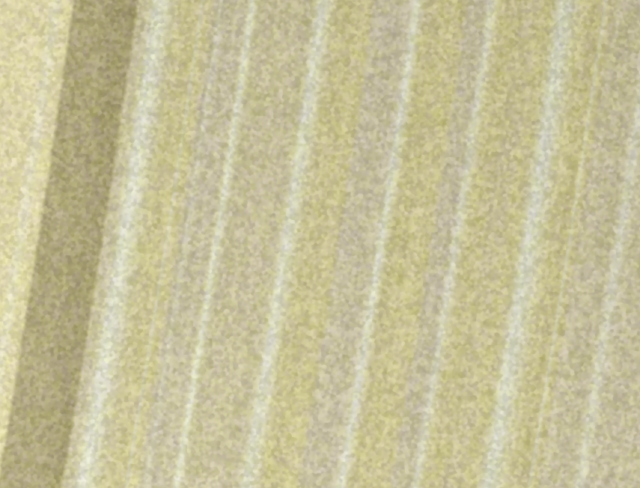
Reproduce this texture procedurally as a Shadertoy shader.

```glsl
#define SLANT 0.12
#define GRAIN_CELLS 215.0
#define GRAIN_CONTRAST 0.135
#define TINT_CONTRAST 0.10
#define STREAK_CONTRAST 0.008
#define YELLOW vec3(0.785, 0.757, 0.568)
#define BEIGE vec3(0.770, 0.742, 0.622)
#define PALE vec3(0.835, 0.838, 0.752)
#define CREAM vec3(0.875, 0.845, 0.675)
#define GROOVE vec3(0.675, 0.642, 0.480)

// Pale ridges: centre, half width, strength
const vec3 ridges[10] = vec3[10](
    vec3(0.190, 0.020, 1.00), vec3(0.258, 0.004, 0.45),
    vec3(0.288, 0.005, 0.45), vec3(0.336, 0.008, 0.90),
    vec3(0.445, 0.014, 0.95), vec3(0.593, 0.009, 0.95),
    vec3(0.710, 0.009, 0.70), vec3(0.824, 0.018, 1.00),
    vec3(0.888, 0.004, 0.45), vec3(0.965, 0.010, 0.75));

// Beige bands: left edge, right edge, strength
const vec3 bands[6] = vec3[6](
    vec3(0.275, 0.330, 1.00), vec3(0.345, 0.432, 0.70),
    vec3(0.527, 0.590, 1.00), vec3(0.672, 0.712, 1.00),
    vec3(0.755, 0.785, 0.40), vec3(0.900, 1.080, 0.80));

vec3 hash3(vec2 cell) {
    vec3 h = fract(cell.xyx * vec3(0.1031, 0.1030, 0.0973));
    h += dot(h, h.yxz + 33.33);
    return fract((h.xxy + h.yzz) * h.zyx);
}

// Soft cellular noise: jittered grains blended by distance, centred on zero
vec2 grain(vec2 p) {
    vec2 cell = floor(p), sum = vec2(0.0);
    float total = 0.0;
    for (int j = -1; j <= 1; j++)
    for (int i = -1; i <= 1; i++) {
        vec2 c = cell + vec2(i, j);
        vec2 d = c + hash3(c).xy - p;
        float weight = exp(-3.0 * dot(d, d));
        sum += weight * hash3(c + 71.0).xy;
        total += weight;
    }
    return sum / total - 0.5;
}

// Fine lengthwise streaks from layered sines
float streaks(float s) {
    return sin(s * 97.0 + 1.3) + 0.8 * sin(s * 223.0 + 2.0 * sin(s * 41.0))
         + 0.6 * sin(s * 419.0 + 3.0 * sin(s * 67.0));
}

float band(float s, float left, float right, float soft) {
    return smoothstep(left - soft, left + soft, s)
         * (1.0 - smoothstep(right - soft, right + soft, s));
}

// Ridge profile: crisp on the left, fading out to the right
float ridge(float s, float centre, float width) {
    float d = (s - centre) / width;
    d *= d < 0.0 ? 1.35 : 0.85;
    return exp(-d * d);
}

void mainImage(out vec4 fragColor, in vec2 fragCoord) {
    vec2 uv = fragCoord / iResolution.xy;
    vec2 p = fragCoord / iResolution.x;

    // Position across the slanted stripes, with a slight bow
    float v = uv.y - 0.5;
    float s = uv.x - SLANT * v + 0.012 * (v * v - 0.08);

    // Stripes
    vec3 color = YELLOW;
    for (int i = 0; i < 6; i++)
        color = mix(color, BEIGE, bands[i].z * band(s, bands[i].x, bands[i].y, 0.007));
    for (int i = 0; i < 10; i++)
        color = mix(color, PALE, ridges[i].z * ridge(s, ridges[i].x, ridges[i].y));
    color += STREAK_CONTRAST * streaks(s);

    // Lit lip and shaded groove
    color = mix(color, CREAM, 0.8 * (1.0 - smoothstep(0.045, 0.065, s)));
    color = mix(color, PALE + 0.03, 0.5 * band(s, 0.022, 0.037, 0.008));
    color = mix(color, BEIGE, 0.7 * band(s, 0.158, 0.174, 0.004));
    vec3 shade = GROOVE - 0.035 * smoothstep(0.10, 0.158, s)
               + 0.004 * streaks(s + 0.3);
    color = mix(color, shade, band(s, 0.058, 0.158, 0.004));

    // Gentle falloff of light toward the upper right
    color += 0.03 * (0.5 - uv.x) - 0.03 * v;

    // Speckle in lightness and in yellow tint
    vec2 fine = grain(p * GRAIN_CELLS);
    vec2 coarse = grain(p * GRAIN_CELLS * 0.45 + 37.0);
    color += GRAIN_CONTRAST * (fine.x + 0.35 * coarse.x);
    color += TINT_CONTRAST * (0.5 * fine.y + 0.7 * coarse.y) * vec3(0.1, -0.1, 1.0);

    fragColor = vec4(clamp(color, 0.0, 1.0), 1.0);
}
```
